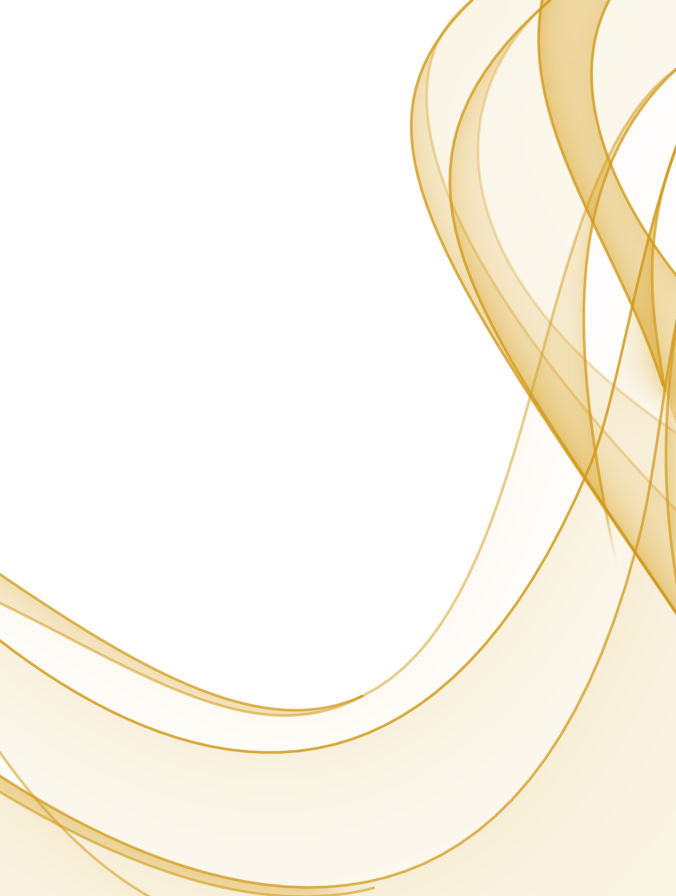
Write a Shadertoy shader that draws this background.

```glsl
// Translucent golden ribbons sweeping along the right and bottom of a white field.
#define GOLD vec3(0.85, 0.65, 0.17)
#define LINE_GOLD vec3(0.82, 0.60, 0.10)
#define LINE_WIDTH 0.0011
#define GLOW_WIDTH 0.018
#define HAZE_WIDTH 0.07
#define SEGMENTS 36

// Signed distance to a cubic Bezier; positive on the left of its travel.
float curve(vec2 p, vec2 a, vec2 b, vec2 c, vec2 d) {
    float best = 1e5, side = 1.0;
    vec2 start = a;
    for (int i = 1; i <= SEGMENTS; i++) {
        float t = float(i) / float(SEGMENTS), s = 1.0 - t;
        vec2 end = s*s*s*a + 3.0*s*s*t*b + 3.0*s*t*t*c + t*t*t*d;
        vec2 along = end - start, rel = p - start;
        vec2 gap = rel - along * clamp(dot(rel, along) / dot(along, along), 0.0, 1.0);
        float dist = dot(gap, gap);
        if (dist < best) {
            best = dist;
            side = along.x * rel.y - along.y * rel.x;
        }
        start = end;
    }
    return side < 0.0 ? -sqrt(best) : sqrt(best);
}

float nearer(float a, float b) { return abs(a) < abs(b) ? a : b; }

float inside(float d) {
    float aa = 0.8 / iResolution.y;
    return smoothstep(-aa, aa, d);
}

// Tint that is strongest at the edge and fades inward.
float sheet(float d, float base, float edge, float width) {
    return inside(d) * (base + edge * exp(-max(d, 0.0) / width));
}

float stroke(float d, float strength) {
    float aa = 1.1 / iResolution.y;
    return strength * (1.0 - smoothstep(LINE_WIDTH - 0.4 * aa, LINE_WIDTH + aa, abs(d)));
}

void layer(inout float clear, float amount) {
    clear *= 1.0 - clamp(amount, 0.0, 1.0);
}

void mainImage(out vec4 fragColor, in vec2 fragCoord) {
    vec2 p = fragCoord / iResolution.y;

    // Lower waves, running from left to right
    float crest = curve(p, vec2(0, .359), vec2(.156, .253), vec2(.293, .172), vec2(.404, .223));
    float crestLow = curve(p, vec2(0, .327), vec2(.156, .251), vec2(.286, .159), vec2(.404, .223));
    float rise = curve(p, vec2(.404, .223), vec2(.612, .323), vec2(.586, .805), vec2(.756, .924));
    float wave = nearer(
        curve(p, vec2(0, .285), vec2(.195, .134), vec2(.475, .043), vec2(.658, .479)),
        curve(p, vec2(.658, .479), vec2(.690, .557), vec2(.710, .714), vec2(.756, .839)));
    float swell = nearer(
        curve(p, vec2(0, .134), vec2(.221, -.009), vec2(.573, -.133), vec2(.710, .388)),
        curve(p, vec2(.710, .388), vec2(.729, .453), vec2(.740, .570), vec2(.756, .645)));
    float swellLow = curve(p, vec2(0, .116), vec2(.156, .023), vec2(.299, -.022), vec2(.417, .009));
    float crossing = curve(p, vec2(0, .160), vec2(.046, .095), vec2(.104, .034), vec2(.169, -.002));

    // Upper loops, running downward
    float outer = curve(p, vec2(.527, 1), vec2(.378, .857), vec2(.482, .714), vec2(.756, .314));
    float outerIn = curve(p, vec2(.527, 1), vec2(.423, .922), vec2(.469, .727), vec2(.756, .429));
    float loop = curve(p, vec2(.614, 1), vec2(.391, .805), vec2(.534, .648), vec2(.756, .314));
    float loopIn = curve(p, vec2(.614, 1), vec2(.482, .883), vec2(.501, .688), vec2(.756, .516));
    float fold = curve(p, vec2(.756, .924), vec2(.612, .792), vec2(.645, .570), vec2(.690, .362));
    float band = curve(p, vec2(.605, 1), vec2(.579, .857), vec2(.690, .727), vec2(.740, .570));
    float bandIn = curve(p, vec2(.680, 1), vec2(.632, .909), vec2(.677, .792), vec2(.756, .691));
    float fin = curve(p, vec2(.756, .839), vec2(.710, .720), vec2(.732, .635), vec2(.742, .564));
    float rim = curve(p, vec2(.756, .642), vec2(.738, .531), vec2(.740, .440), vec2(.756, .347));

    float clear = 1.0;
    float within = inside(outer), west = inside(-fold);

    // Broad pale sheets
    float crestAll = nearer(crestLow, rise);
    layer(clear, sheet(-crestAll, 0.015, 0.05, HAZE_WIDTH * 0.5) * (1.0 - within));
    layer(clear, sheet(-wave, 0.06, 0.08, HAZE_WIDTH) * inside(crossing) * (1.0 - within));
    layer(clear, sheet(-crossing, 0.07, 0.05, GLOW_WIDTH) * inside(-swell));
    layer(clear, sheet(-swell, 0.05, 0.07, HAZE_WIDTH));
    layer(clear, sheet(outer, 0.09, 0.03, HAZE_WIDTH) * mix(0.2, 1.0, west));

    // Ribbons between pairs of edges
    float joinFade = 1.0 - smoothstep(0.34, 0.404, p.x);
    layer(clear, sheet(-crest, 0.22, 0.15, GLOW_WIDTH) * inside(crestLow) * joinFade);
    layer(clear, sheet(-swell, 0.25, 0.15, GLOW_WIDTH) * inside(swellLow) * joinFade);
    layer(clear, sheet(outer, 0.13, 0.20, GLOW_WIDTH) * inside(-outerIn));
    layer(clear, sheet(loop, 0.16, 0.24, GLOW_WIDTH) * inside(-loopIn));
    layer(clear, sheet(-rise, 0.10, 0.06, GLOW_WIDTH) * west * within);
    layer(clear, sheet(band, 0.33, 0.28, GLOW_WIDTH) * inside(-bandIn));
    layer(clear, sheet(-bandIn, 0.0, 0.18, GLOW_WIDTH) * inside(band));
    layer(clear, sheet(-fin, 0.08, 0.45, GLOW_WIDTH) * inside(-wave) * smoothstep(.50, .60, p.y));
    layer(clear, sheet(rim, 0.08, 0.25, GLOW_WIDTH) * smoothstep(.34, .42, p.y));
    layer(clear, sheet(-fold, 0.0, 0.25, GLOW_WIDTH * 0.5) * within * inside(-rise));

    // Fine bright edges
    float lineClear = 1.0;
    layer(lineClear, stroke(crest, 0.75));
    layer(lineClear, stroke(crestLow, 0.55));
    layer(lineClear, stroke(rise, 0.5));
    layer(lineClear, stroke(wave, 0.85));
    layer(lineClear, stroke(swell, 0.75));
    layer(lineClear, stroke(swellLow, 0.6));
    layer(lineClear, stroke(crossing, 0.55));
    layer(lineClear, stroke(outer, 0.8));
    layer(lineClear, stroke(outerIn, 0.35));
    layer(lineClear, stroke(loop, 0.8));
    layer(lineClear, stroke(loopIn, 0.3));
    layer(lineClear, stroke(fold, 0.75) * smoothstep(.36, .46, p.y));
    layer(lineClear, stroke(band, 0.8));
    layer(lineClear, stroke(bandIn, 0.8));
    layer(lineClear, stroke(fin, 0.7));
    layer(lineClear, stroke(rim, 0.7));

    vec3 color = mix(GOLD, vec3(1.0), clear);
    fragColor = vec4(mix(LINE_GOLD, color, lineClear), 1.0);
}
```
